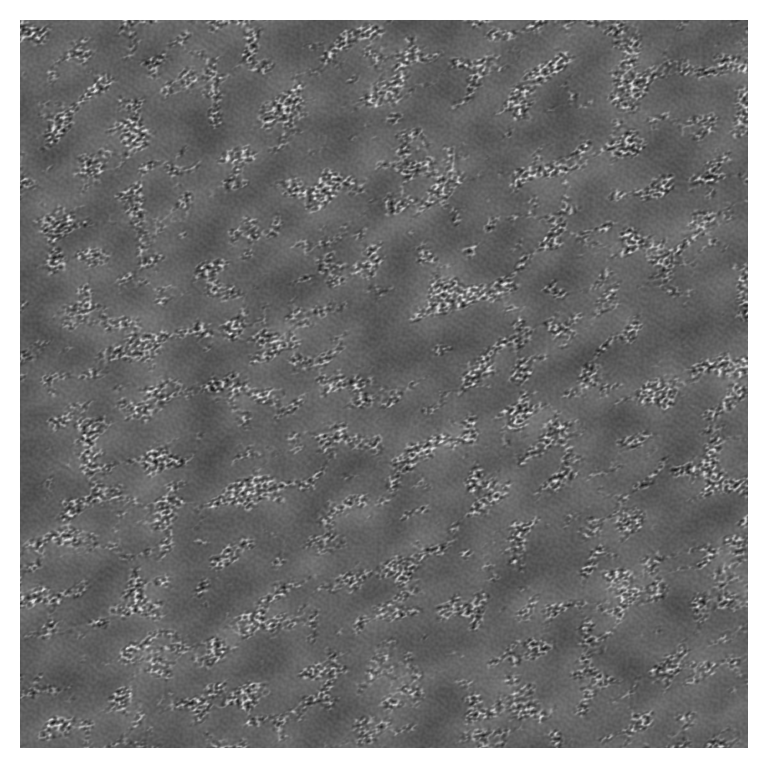
A WebGL 1 fragment shader for this texture:

```glsl
precision highp float;

uniform vec2 u_resolution;

const vec3 PAPER_WHITE = vec3(1.0);
const float BASE_GRAY = 0.387;
const float MARGIN = 0.026;

float hash(vec2 cell) {
  vec3 p = fract(vec3(cell.xyx) * 0.1031);
  p += dot(p, p.yzx + 33.33);
  return fract((p.x + p.y) * p.z);
}

vec2 gradient(vec2 cell) {
  float angle = 6.28318 * hash(cell + 57.0);
  return vec2(cos(angle), sin(angle));
}

float gradientNoise(vec2 p) {
  vec2 cell = floor(p);
  vec2 f = p - cell;
  vec2 blend = f * f * f * (f * (f * 6.0 - 15.0) + 10.0);
  vec2 right = vec2(1.0, 0.0);
  vec2 up = vec2(0.0, 1.0);
  float a = dot(gradient(cell), f);
  float b = dot(gradient(cell + right), f - right);
  float c = dot(gradient(cell + up), f - up);
  float d = dot(gradient(cell + 1.0), f - 1.0);
  return mix(mix(a, b, blend.x), mix(c, d, blend.x), blend.y);
}

// Tilts the horizontal axis upward to the right
vec2 tilt(vec2 p, float slope) {
  return vec2(p.x, p.y - slope * p.x);
}

// Broad soft light and dark patches
float cloudField(vec2 p) {
  return gradientNoise(p * vec2(13.0, 16.0))
       + 0.5 * gradientNoise(p * vec2(28.0, 34.0) + 19.0);
}

// Where speckles gather, 0 to 1
float clumpMask(vec2 p, float clouds) {
  float clump = gradientNoise(p * vec2(20.0, 27.0) + 41.0)
              + 0.6 * gradientNoise(p * vec2(48.0, 66.0) + 73.0)
              + 0.5 * clouds;
  return smoothstep(-0.05, 0.55, clump);
}

// Short grains, brighter above the base than they are dark below it
float speckle(vec2 p, float brightGain, float darkGain) {
  float grain = gradientNoise(p * vec2(150.0, 205.0) + 11.0)
              + 0.35 * gradientNoise(p * vec2(230.0, 250.0) + 29.0);
  return grain * (grain > 0.0 ? brightGain : darkGain);
}

// Faint diagonal weave with fine dust
float weave(vec2 p) {
  float threads = sin(6.28318 * dot(p, vec2(62.0, 96.0)));
  return 0.008 * threads + 0.06 * gradientNoise(p * 210.0 + 5.0);
}

// Soft-edged square inset from the canvas border
float insetSquare(vec2 uv, float margin, float blur) {
  vec2 inside = 0.5 - margin - abs(uv - 0.5);
  return smoothstep(-blur, blur, min(inside.x, inside.y));
}

void main() {
  float side = min(u_resolution.x, u_resolution.y);
  vec2 uv = (gl_FragCoord.xy - 0.5 * u_resolution) / side + 0.5;
  vec2 slanted = tilt(uv, 0.25);

  float clouds = cloudField(slanted);
  float mask = clumpMask(slanted, clouds);

  float tone = BASE_GRAY + 0.11 * clouds + weave(uv);
  tone += mask * speckle(slanted, 0.82, 0.48);
  tone = clamp(tone, 0.12, 0.86);

  float square = insetSquare(uv, MARGIN, 0.5 / side);
  gl_FragColor = vec4(mix(PAPER_WHITE, vec3(tone), square), 1.0);
}
```
